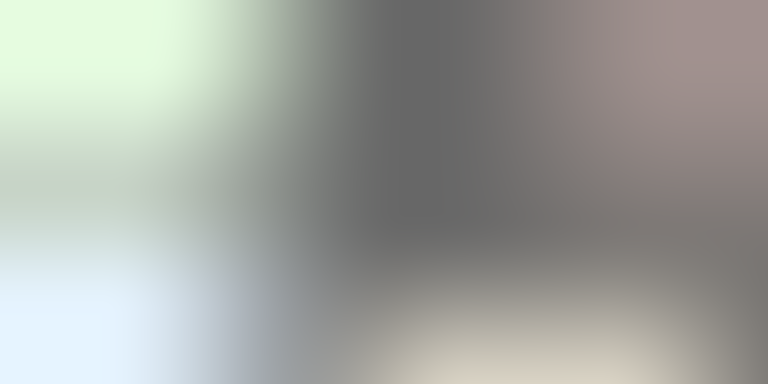
Write a Shadertoy shader that draws this background.

```glsl
// Soft blurred backdrop: mint and ice-blue light at left, rose and cream glows on grey.

const vec3 SHADOW = vec3(0.405, 0.405, 0.405);
const vec3 WARM_GREY = vec3(0.455, 0.445, 0.435);
const vec3 ROSE = vec3(0.632, 0.570, 0.560);
const vec3 CREAM = vec3(0.880, 0.855, 0.795);
const vec3 MINT = vec3(0.900, 0.988, 0.880);
const vec3 SAGE = vec3(0.780, 0.830, 0.780);
const vec3 ICE = vec3(0.900, 0.955, 1.000);

// Weight falling from 1 at start to 0 at end.
float fadeOut(float start, float end, float x) {
    return 1.0 - smoothstep(start, end, x);
}

// Grey ground, slightly warmer toward the right.
vec3 ground(vec2 uv) {
    return mix(SHADOW, WARM_GREY, smoothstep(0.56, 0.85, uv.x));
}

// Rose haze in the upper right corner.
float roseWeight(vec2 uv) {
    return smoothstep(0.56, 0.90, uv.x) * smoothstep(0.22, 0.88, uv.y);
}

// Cream glow rising from the bottom edge.
float creamWeight(vec2 uv) {
    float across = smoothstep(0.30, 0.62, uv.x) * fadeOut(0.78, 1.06, uv.x);
    return across * fadeOut(-0.08, 0.45, uv.y);
}

// Vertical blend of the left light: ice, sage, then mint.
vec3 leftLight(float y) {
    vec3 color = mix(SAGE, MINT, smoothstep(0.50, 0.85, y));
    return mix(color, ICE, fadeOut(0.18, 0.52, y));
}

// The left light reaches further right near the top.
float leftWeight(vec2 uv) {
    float start = mix(0.13, 0.20, smoothstep(0.40, 1.0, uv.y));
    return fadeOut(start, 0.53, uv.x);
}

void mainImage(out vec4 fragColor, in vec2 fragCoord) {
    vec2 uv = fragCoord / iResolution.xy;

    vec3 color = ground(uv);
    color = mix(color, ROSE, roseWeight(uv));
    color = mix(color, CREAM, creamWeight(uv));
    color = mix(color, leftLight(uv.y), leftWeight(uv));

    fragColor = vec4(color, 1.0);
}
```
